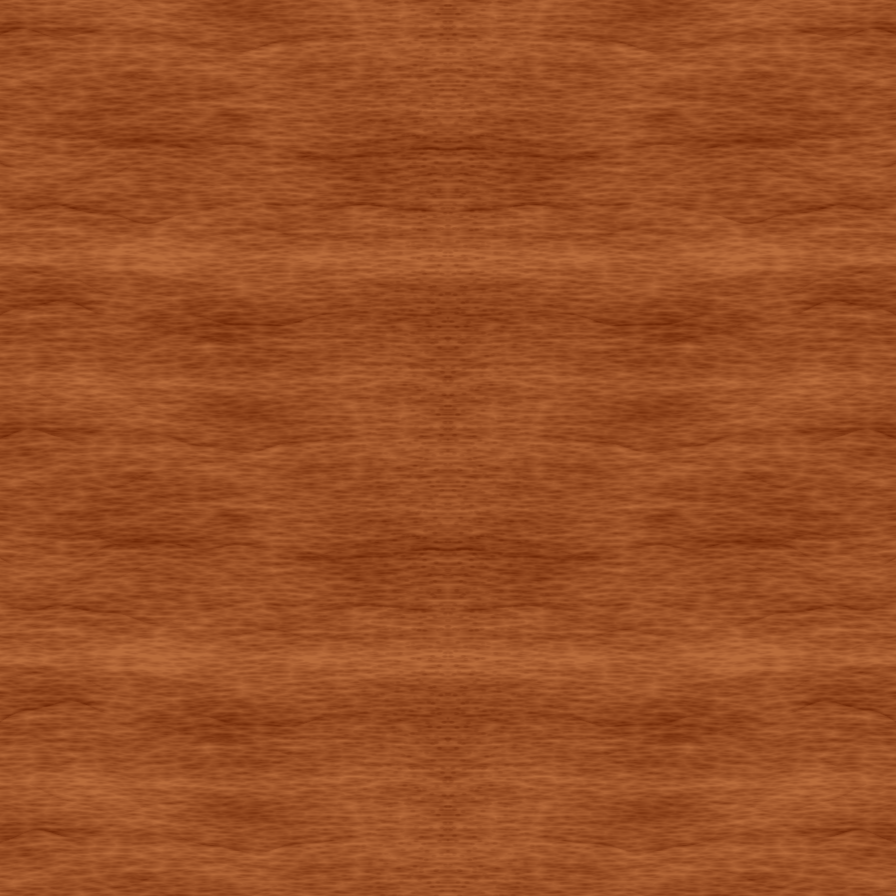
This texture is drawn by a Shadertoy shader. Its source:

```glsl
// Reddish cherry wood with horizontal grain, mirrored about the vertical centre line
// and repeated about 2.2 times down the canvas. Stretched cellular noise makes the
// pores and streaks; layered sines bend the dark growth veins and soft tonal bands.

const float PERIOD = 0.447;      // height of one repeat
const float FIRST_VEIN = 0.045;  // distance of the first vein from the top
const vec3 DARK_WOOD = vec3(0.53, 0.24, 0.09);
const vec3 LIGHT_WOOD = vec3(0.68, 0.38, 0.20);

float hash1(float n) {
    return fract(sin(n * 12.99) * 437.58);
}

vec2 hash2(vec2 p) {
    vec3 q = fract(vec3(p.xyx) * vec3(0.1031, 0.1030, 0.0973));
    q += dot(q, q.yzx + 33.33);
    return fract((q.xx + q.yz) * q.zy);
}

// Distance to the nearest scattered point, centred on zero; rows wrap once per repeat.
float cellular(vec2 p, float rows) {
    vec2 cell = floor(p);
    vec2 local = p - cell;
    float nearest = 8.0;
    for (int j = -1; j <= 1; j++) {
        for (int i = -1; i <= 1; i++) {
            vec2 offset = vec2(i, j);
            vec2 id = cell + offset;
            id.y = mod(id.y, rows);
            vec2 delta = offset + hash2(id + 17.0) - local;
            nearest = min(nearest, dot(delta, delta));
        }
    }
    return sqrt(nearest) - 0.45;
}

// Cellular grain with a given number of columns and rows per repeat.
float grain(float m, float p, float columns, float rows) {
    return cellular(vec2(m * columns + 0.37 * columns, p * rows), rows);
}

// Wavy vertical displacement, calmer near the mirror axis.
float wave(float m, float seed) {
    float w = 0.009 * sin(m * 17.0 + seed)
            + 0.005 * sin(m * 37.0 + seed * 2.3)
            + 0.002 * sin(m * 90.0 + seed * 3.7);
    return w * (0.35 + 2.2 * m);
}

// Signed distance down the canvas from the closest copy of a level.
float wrapped(float p, float level) {
    return (fract(p - level + 0.5) - 0.5) * PERIOD;
}

// One growth line: crisp on its lower side, with a dark haze fading upward.
float vein(float m, float p, float level, float seed, float width) {
    float row = floor(p - level + 0.5);
    float d = wrapped(p, level) + wave(m, seed + 0.2 * row);
    float line = exp(-abs(d) / width);
    float haze = smoothstep(width, -width, d) * exp(-abs(d) / (width * 7.0));
    float along = smoothstep(-1.1, 0.7, sin(m * 21.0 + seed * 5.0) + 0.5 * sin(m * 47.0 + seed));
    float wear = 0.75 + 0.25 * hash1(row + seed);
    return (0.65 * line + 0.5 * haze) * (0.25 + 0.75 * along) * wear;
}

float softBand(float p, float level, float width) {
    float d = wrapped(p, level) / width;
    return exp(-d * d);
}

// Short dark smudge beside a vein.
float smudge(float m, float p, float level) {
    float d = (m - 0.24) / 0.03;
    return exp(-d * d) * softBand(p, level, 0.007);
}

void mainImage(out vec4 fragColor, in vec2 fragCoord) {
    vec2 uv = fragCoord / iResolution.xy;
    float m = abs(uv.x - 0.5);
    float p = (1.0 - uv.y - FIRST_VEIN) / PERIOD;
    float bent = p + 0.12 * wave(m, 1.3 + 2.0 * sin(6.2832 * p)) / PERIOD;

    // Fine pores, longer streaks and broad cloudy patches
    float tone = 0.62 + 0.75 * grain(m, bent, 55.0, 120.0);
    tone += 0.6 * grain(m, bent, 19.0, 84.0);
    tone += 0.4 * grain(m, bent, 7.0, 30.0);
    tone += 0.38 * grain(m, bent, 5.0, 9.0);

    // Small flecks, denser near the axis
    float fleck = grain(m, bent, 75.0, 55.0);
    tone -= 0.22 * smoothstep(-0.15, -0.35, fleck) * (0.4 + exp(-m * 14.0));

    // Broad tonal drift and pale bands
    float turn = 6.2832 * bent;
    tone += 0.09 * sin(turn * 2.0 + 3.0 * m + 1.0) + 0.07 * sin(turn * 5.0 - 7.0 * m + 2.0);
    tone += 0.05 * sin(m * 24.0 + 2.0 * sin(turn)) + 0.05 * sin(uv.y * 5.0 + 2.0);
    tone += 0.34 * softBand(bent, 0.54, 0.014) + 0.26 * softBand(bent, 0.85, 0.008);

    // Four strong veins, then fainter ones between them
    float levels[4] = float[4](0.0, 0.275, 0.42, 0.69);
    for (int i = 0; i < 4; i++) {
        tone -= 0.85 * vein(m, p, levels[i], 2.1 * float(i) + 0.8, 0.0020);
    }
    for (int i = 0; i < 9; i++) {
        float k = float(i);
        float level = (k + 0.7 * hash1(k + 3.0)) / 9.0;
        tone -= 0.32 * vein(m, p, level, 1.7 * k + 4.0, 0.0013);
    }
    tone -= 0.4 * (smudge(m, p, 0.19) + smudge(m, p, 0.92));

    vec3 wood = mix(DARK_WOOD, LIGHT_WOOD, clamp(tone, -0.6, 1.3));
    fragColor = vec4(wood, 1.0);
}
```
